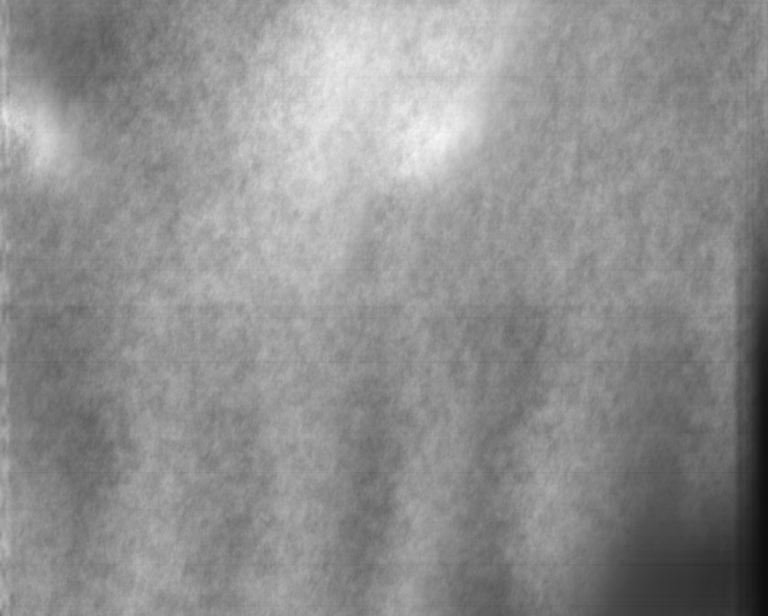
Give the GLSL for this texture, as a Shadertoy shader.

```glsl
// Grey cloudy haze with leaning light rays, fine mottling, scan lines and dark worn edges.

const float BASE_TONE = 0.565;
const float CLOUD_AMOUNT = 0.13;
const float GRAIN_AMOUNT = 0.145;
const float RAY_AMOUNT = 0.036;
const float RAY_SPACING = 0.175;
const float RAY_OFFSET = 0.205;
const float RAY_FAN = 0.16;
const float SEAM_HEIGHT = 0.505;
const float SEAM_DROP = 0.026;
const float SCAN_ROWS = 307.0;
const float SCAN_AMOUNT = 0.012;
const float SCRATCH_AMOUNT = 0.032;
const float BLACK_TONE = 0.04;
const float TAU = 6.2832;

float hash(vec2 cell) {
    vec3 q = fract(cell.xyx * 0.1031);
    q += dot(q, q.yzx + 33.33);
    return fract((q.x + q.y) * q.z);
}

float valueNoise(vec2 p) {
    vec2 cell = floor(p);
    vec2 f = fract(p);
    f = f * f * (3.0 - 2.0 * f);
    float low = mix(hash(cell), hash(cell + vec2(1, 0)), f.x);
    float high = mix(hash(cell + vec2(0, 1)), hash(cell + vec2(1, 1)), f.x);
    return mix(low, high, f.y);
}

// Layered noise centred on zero
float fbm(vec2 p, float gain) {
    float sum = 0.0;
    float weight = 0.5;
    for (int i = 0; i < 4; i++) {
        sum += weight * (valueNoise(p) - 0.5);
        p = mat2(1.9, 0.4, -0.4, 1.9) * p + 17.3;
        weight *= gain;
    }
    return sum;
}

// Soft elliptical patch, sheared sideways by lean
float patchAt(vec2 uv, vec2 center, vec2 radius, float lean) {
    vec2 d = uv - center;
    d.x -= lean * d.y;
    d /= radius;
    return exp(-dot(d, d));
}

// Large lights and shadows
float broadTone(vec2 uv) {
    float tone = BASE_TONE;
    tone += 0.22 * patchAt(uv, vec2(0.48, 0.86), vec2(0.17, 0.27), 0.3);
    tone += 0.15 * patchAt(uv, vec2(0.575, 0.77), vec2(0.060, 0.075), 0.4);
    tone += 0.12 * patchAt(uv, vec2(0.62, 0.91), vec2(0.050, 0.15), 0.35);
    tone += 0.09 * patchAt(uv, vec2(0.43, 0.90), vec2(0.065, 0.15), 0.2);
    tone += 0.26 * patchAt(uv, vec2(0.045, 0.78), vec2(0.050, 0.085), -0.3);
    tone += 0.05 * patchAt(uv, vec2(0.35, 0.58), vec2(0.15, 0.15), 0.1);
    tone += 0.05 * patchAt(uv, vec2(0.82, 0.68), vec2(0.10, 0.17), 0.1);
    tone -= 0.17 * patchAt(uv, vec2(0.11, 0.93), vec2(0.085, 0.11), 0.0);
    tone -= 0.13 * patchAt(uv, vec2(0.07, 0.38), vec2(0.08, 0.25), 0.0);
    tone -= 0.07 * patchAt(uv, vec2(0.49, 0.62), vec2(0.020, 0.12), 0.2);
    tone -= 0.06 * patchAt(uv, vec2(0.48, 0.17), vec2(0.05, 0.17), 0.1);
    tone -= 0.07 * patchAt(uv, vec2(0.64, 0.24), vec2(0.05, 0.25), 0.2);
    tone -= 0.14 * patchAt(uv, vec2(0.66, -0.02), vec2(0.09, 0.12), 0.0);
    tone -= 0.39 * patchAt(uv, vec2(0.91, 0.04), vec2(0.14, 0.20), 0.25);
    tone -= 0.11 * patchAt(uv, vec2(0.90, 0.36), vec2(0.11, 0.18), 0.1);
    tone -= 0.08 * patchAt(uv, vec2(0.93, 0.92), vec2(0.08, 0.16), 0.0);
    return tone;
}

// Repeating rays that fan out with height and fade upwards
float rays(vec2 uv, float warp) {
    float x = uv.x / (1.0 + RAY_FAN * (uv.y - 0.1)) + 0.07 * warp;
    float wave = cos(TAU * (x - RAY_OFFSET) / RAY_SPACING);
    return wave * (1.0 - smoothstep(0.15, 0.65, uv.y));
}

// Faint rows plus a few stronger scratches
float scanLines(float y) {
    float row = y * SCAN_ROWS;
    float fine = valueNoise(vec2(3.5, row)) - 0.5;
    float rare = smoothstep(0.93, 0.99, hash(vec2(71.0, floor(row))));
    float edge = fract(row);
    return SCAN_AMOUNT * fine - SCRATCH_AMOUNT * rare * 4.0 * edge * (1.0 - edge) * 0.6;
}

void mainImage(out vec4 fragColor, in vec2 fragCoord) {
    vec2 uv = fragCoord / iResolution.xy;
    vec2 p = vec2(uv.x * iResolution.x / iResolution.y, uv.y);
    vec2 leaning = vec2(p.x - 0.15 * p.y, p.y);

    float cloud = fbm(leaning * vec2(9.0, 4.5), 0.6);
    float grain = fbm(leaning * vec2(58.0, 40.0), 0.8);

    vec2 warped = uv + vec2(0.05 * cloud + 0.015 * grain, 0.03 * cloud);
    float tone = broadTone(warped) + RAY_AMOUNT * rays(uv, cloud);
    float shade = smoothstep(0.1, 0.6, tone);
    tone += shade * (CLOUD_AMOUNT * cloud + GRAIN_AMOUNT * grain);
    tone += scanLines(uv.y);

    // Horizontal seam, darkest just below its edge
    float below = 1.0 - smoothstep(SEAM_HEIGHT - 0.004, SEAM_HEIGHT + 0.003, uv.y);
    tone -= SEAM_DROP * below * smoothstep(0.15, SEAM_HEIGHT, uv.y);

    // Pale left border
    float border = 1.0 - smoothstep(0.008, 0.018, uv.x);
    tone += border * (0.06 + 0.14 * (valueNoise(p * vec2(150.0, 60.0)) - 0.5));

    // Dark right border, deepening outwards and downwards
    float comb = valueNoise(vec2(uv.x * 260.0, 5.5)) - 0.5;
    float depth = 1.0 - smoothstep(0.30, 0.88, uv.y);
    float dark = 0.35 * smoothstep(0.953, 0.964, uv.x) + 0.58 * smoothstep(0.966, 0.998, uv.x);
    tone += 0.05 * comb * smoothstep(0.93, 0.96, uv.x);
    tone = mix(tone, BLACK_TONE, dark * depth);

    fragColor = vec4(vec3(clamp(tone, 0.0, 1.0)), 1.0);
}
```
